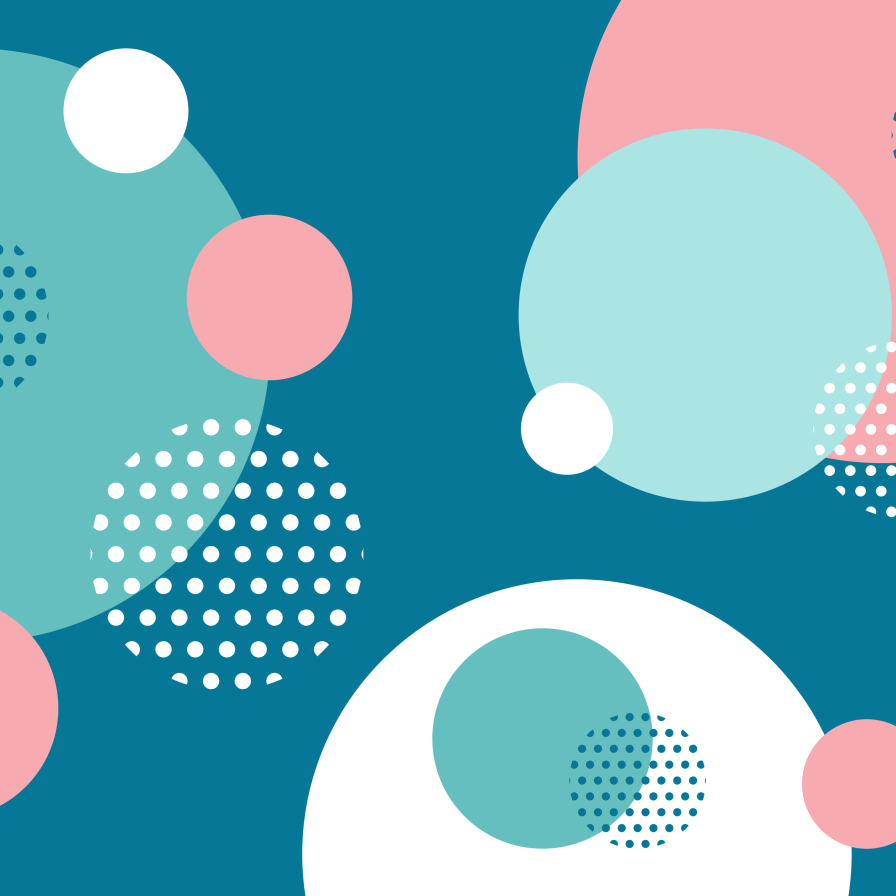
This background is drawn by a three.js fragment shader. Its source:

```glsl
varying vec2 vUv;

const vec3 BLUE = vec3(0.027, 0.467, 0.592);
const vec3 TEAL = vec3(0.400, 0.749, 0.749);
const vec3 AQUA = vec3(0.667, 0.898, 0.894);
const vec3 PINK = vec3(0.969, 0.667, 0.690);
const vec3 WHITE = vec3(1.0);

// Pattern proportions, in multiples of the dot spacing
const float PATCH_RADIUS = 4.3;
const float DOT_RADIUS = 0.257;

float fill(float dist, float blur) {
  return 1.0 - smoothstep(-blur, blur, dist);
}

vec3 disc(vec3 base, vec2 p, vec2 center, float radius, vec3 color, float blur) {
  return mix(base, color, fill(length(p - center) - radius, blur));
}

// Distance to a staggered grid of dots with unit spacing
float dotGrid(vec2 q) {
  float row = floor(q.y + 0.5);
  float shift = 0.5 * (1.0 - mod(row, 2.0));
  float x = fract(q.x - shift + 0.5) - 0.5;
  return length(vec2(x, q.y - row)) - DOT_RADIUS;
}

// Dots clipped to a round patch
vec3 dottedDisc(vec3 base, vec2 p, vec2 center, float spacing, vec3 color, float blur) {
  vec2 q = (p - center) / spacing;
  float dist = max(dotGrid(q), length(q) - PATCH_RADIUS);
  return mix(base, color, fill(dist * spacing, blur));
}

void main() {
  vec2 p = vUv;
  float blur = 0.7 * max(fwidth(vUv.x), fwidth(vUv.y));
  vec3 color = BLUE;

  // Left group
  color = disc(color, p, vec2(-0.0300, 0.6146), 0.3314, TEAL, blur);
  color = disc(color, p, vec2(0.1406, 0.8763), 0.0697, WHITE, blur);
  color = disc(color, p, vec2(0.3008, 0.6680), 0.0924, PINK, blur);
  color = disc(color, p, vec2(-0.0586, 0.2096), 0.1237, PINK, blur);

  // Upper right group
  color = disc(color, p, vec2(0.9857, 0.8242), 0.3411, PINK, blur);
  color = disc(color, p, vec2(0.7871, 0.6484), 0.2083, AQUA, blur);
  color = disc(color, p, vec2(0.6328, 0.5215), 0.0514, WHITE, blur);

  // Lower right group
  color = disc(color, p, vec2(0.6439, 0.0469), 0.3066, WHITE, blur);
  color = disc(color, p, vec2(0.6055, 0.1758), 0.1230, TEAL, blur);
  color = disc(color, p, vec2(0.9674, 0.1250), 0.0723, PINK, blur);

  // Dotted patches
  color = dottedDisc(color, p, vec2(0.2533, 0.3815), 0.0354, WHITE, blur);
  color = dottedDisc(color, p, vec2(1.0065, 0.5208), 0.0230, WHITE, blur);
  color = dottedDisc(color, p, vec2(0.7116, 0.1289), 0.0177, BLUE, blur);
  color = dottedDisc(color, p, vec2(-0.0521, 0.6471), 0.0247, BLUE, blur);
  color = dottedDisc(color, p, vec2(1.0846, 0.8490), 0.0208, BLUE, blur);

  gl_FragColor = vec4(color, 1.0);
}
```
